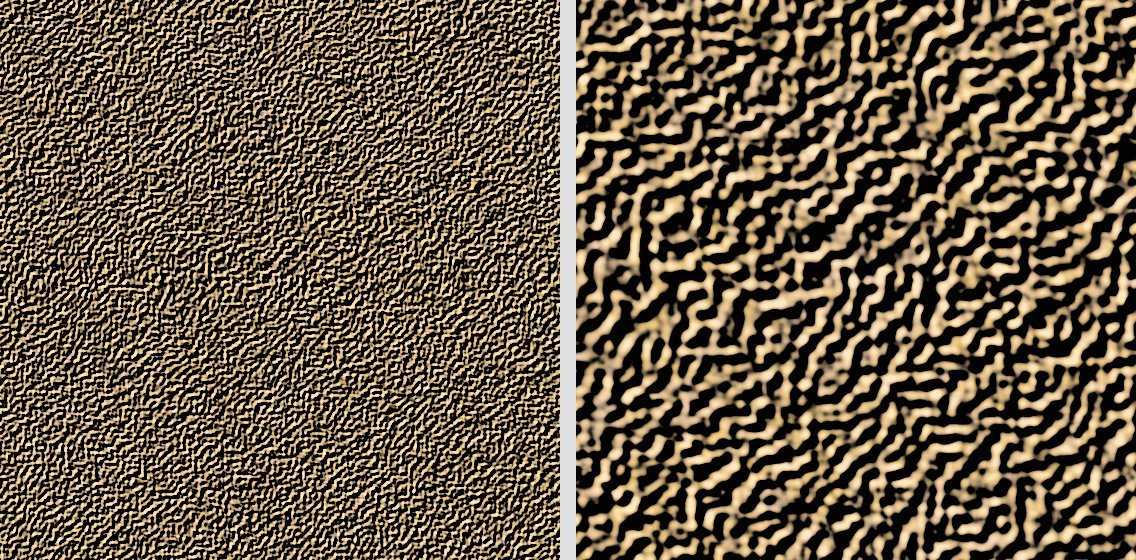
Left: the whole. Right: its middle third, enlarged.
Give the GLSL for this texture, as a Shadertoy shader.

```glsl
// Rough tan leather-like grain: short diagonal ridges split by black creases.

const vec3 TAN = vec3(1.0, 0.85, 0.615);
const vec3 CREAM = vec3(1.0, 0.935, 0.78);
const vec3 CREASE_BLACK = vec3(0.008, 0.008, 0.001);
const vec2 LIGHT_STEP = vec2(0.0039, -0.0043);
const float RIDGE_ANGLE = 0.74;
const float RELIEF_DEVIATION = 0.472;
const float CREASE_CONTRAST = 0.3;

float hash(vec2 cell, float seed) {
    uvec2 q = uvec2(ivec2(cell) + 4096);
    uint h = q.x * 1597334677u ^ q.y * 3812015801u ^ uint(seed) * 2798796415u;
    h = (h ^ (h >> 15)) * 2246822519u;
    h = (h ^ (h >> 13)) * 3266489917u;
    h ^= h >> 16;
    return float(h >> 8) / 16777216.0;
}

float valueNoise(vec2 p, float seed) {
    vec2 cell = floor(p);
    vec2 f = fract(p);
    f = f * f * (3.0 - 2.0 * f);
    float low = mix(hash(cell, seed), hash(cell + vec2(1, 0), seed), f.x);
    float high = mix(hash(cell + vec2(0, 1), seed), hash(cell + vec2(1, 1), seed), f.x);
    return mix(low, high, f.y);
}

vec2 rotate(vec2 p, float angle) {
    float c = cos(angle), s = sin(angle);
    return vec2(c * p.x + s * p.y, c * p.y - s * p.x);
}

// Gentle bending of the surface, so that the ridges wander
vec2 bend(vec2 p, float amount) {
    vec2 drift = vec2(valueNoise(p * 9.0, 1.0), valueNoise(p * 9.0, 2.0));
    return p + amount * (drift - 0.5);
}

// Height of the surface: grains, diagonal ridges and upright or level folds
float relief(vec2 p) {
    float height = valueNoise(p * 190.0, 3.0);
    height += 0.30 * valueNoise(p * 277.0, 4.0);
    height += 0.50 * valueNoise(rotate(p, RIDGE_ANGLE) * vec2(78.0, 190.0), 5.0);
    height += 0.30 * valueNoise(p * vec2(205.0, 40.0), 6.0);
    height += 0.25 * valueNoise(p * vec2(40.0, 205.0), 7.0);
    return height;
}

// Side light: sharpened height difference along the light, in deviations
float sideLight(vec2 p, vec2 lightStep, float sharpening) {
    float nearRise = relief(p - 0.5 * lightStep) - relief(p + 0.5 * lightStep);
    float farRise = relief(p - 1.5 * lightStep) - relief(p + 1.5 * lightStep);
    return ((1.0 + sharpening) * nearRise - sharpening * farRise) / RELIEF_DEVIATION;
}

// Soft shoulder for lit faces, hard black for shaded ones
float exposure(float slope, float bias) {
    return 0.985 * (1.0 - exp(-2.1 * max(slope + bias, 0.0)));
}

// Lit colour, drifting between yellowish and pinkish grey, cream at the top
vec3 grainColor(float light, float tint) {
    vec3 body = TAN + tint * vec3(0.0, 0.03, 0.22);
    vec3 tone = mix(body, CREAM, smoothstep(0.93, 0.985, light));
    return max(light * tone, CREASE_BLACK);
}

void mainImage(out vec4 fragColor, in vec2 fragCoord) {
    vec2 uv = fragCoord / iResolution.y;
    vec2 p = bend(uv, 0.012);

    float patchBias = 0.19 + 0.06 * (valueNoise(uv * 8.0, 8.0) - 0.5);
    float light = exposure(sideLight(p, LIGHT_STEP, CREASE_CONTRAST), patchBias);

    float tint = 0.7 * valueNoise(uv * 110.0, 9.0) + 0.3 * valueNoise(uv * 12.0, 10.0) - 0.5;
    fragColor = vec4(grainColor(light, tint), 1.0);
}
```
